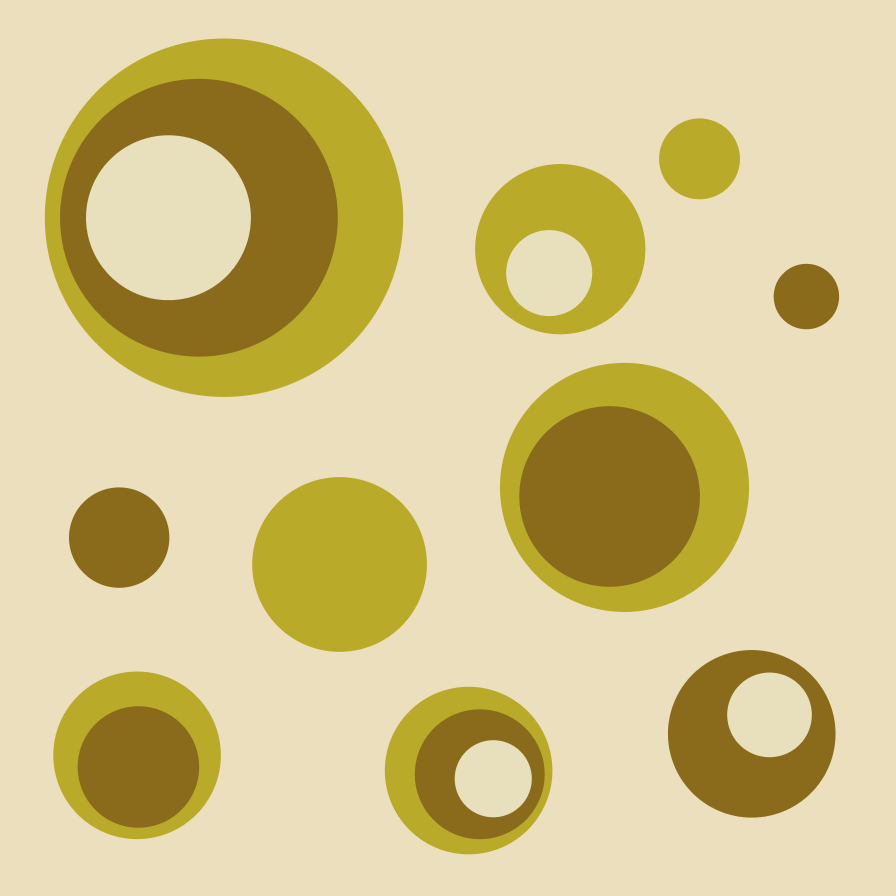
Write a Shadertoy shader that draws this pattern.

```glsl
// Retro pattern of scattered olive and brown discs with off-centre inner discs on cream.

const vec3 GROUND = vec3(0.927, 0.873, 0.743);
const vec3 OLIVE  = vec3(0.727, 0.667, 0.160);
const vec3 BROWN  = vec3(0.540, 0.416, 0.106);
const vec3 PALE   = vec3(0.910, 0.880, 0.738);

// Bit i of each mask describes disc i.
const int DISC_COUNT = 10;
const int BROWN_BASE = 536;
const int BROWN_CORE = 449;
const int PALE_CORE  = 771;

bool hasBit(int mask, int i) {
    return ((mask >> i) & 1) == 1;
}

// Step k along a gently curved row.
vec2 curvedRow(float k, vec2 start, vec2 slope, vec2 bend) {
    return start + k * (slope + k * bend);
}

// Centre and radius of disc i: a shrinking top row, a growing middle row
// and an even bottom row, all clear of the tile border.
vec3 discShape(int i) {
    if (i < 4) {
        float k = float(i);
        vec2 centre = vec2(0.25 + 0.65 * sqrt(k / 3.0), 0.757 + 0.1 * sin(3.5 * k));
        return vec3(centre, max(0.2 * pow(0.475, k), 0.0365));
    }
    if (i < 7) {
        float k = float(i - 4);
        vec2 centre = curvedRow(k, vec2(0.133, 0.4), vec2(0.21, -0.088), vec2(0.036, 0.058));
        return vec3(centre, 0.056 + 0.0415 * k);
    }
    float k = float(i - 7);
    vec2 centre = curvedRow(k, vec2(0.153, 0.157), vec2(0.397, -0.046), vec2(-0.027, 0.029));
    return vec3(centre, 0.0935);
}

// Paints an antialiased disc over a colour.
vec3 paintDisc(vec3 under, vec3 ink, vec2 p, vec2 centre, float radius, float pixel) {
    float edge = distance(p, centre) - radius;
    return mix(under, ink, clamp(0.5 - edge / pixel, 0.0, 1.0));
}

// Paints a base disc and its nested, shifted cores.
vec3 paintNested(vec3 under, int i, vec2 p, vec3 disc, float pixel) {
    bool brownCore = hasBit(BROWN_CORE, i);
    bool paleCore = hasBit(PALE_CORE, i);
    float angle = 3.14159 + 1.138 * float(i);
    vec2 shift = disc.z * vec2(cos(angle), sin(angle));

    vec3 base = hasBit(BROWN_BASE, i) ? BROWN : OLIVE;
    vec3 col = paintDisc(under, base, p, disc.xy, disc.z, pixel);
    if (brownCore) {
        float size = paleCore ? 0.775 : 0.725;
        col = paintDisc(col, BROWN, p, disc.xy + 0.14 * shift, size * disc.z, pixel);
    }
    if (paleCore) {
        float size = brownCore ? 0.46 : 0.505;
        col = paintDisc(col, PALE, p, disc.xy + 0.31 * shift, size * disc.z, pixel);
    }
    return col;
}

void mainImage(out vec4 fragColor, in vec2 fragCoord) {
    vec2 uv = fract(fragCoord / iResolution.xy);
    float pixel = 1.0 / min(iResolution.x, iResolution.y);
    vec3 col = GROUND;
    for (int i = 0; i < DISC_COUNT; i++) {
        col = paintNested(col, i, uv, discShape(i), pixel);
    }
    fragColor = vec4(col, 1.0);
}
```
